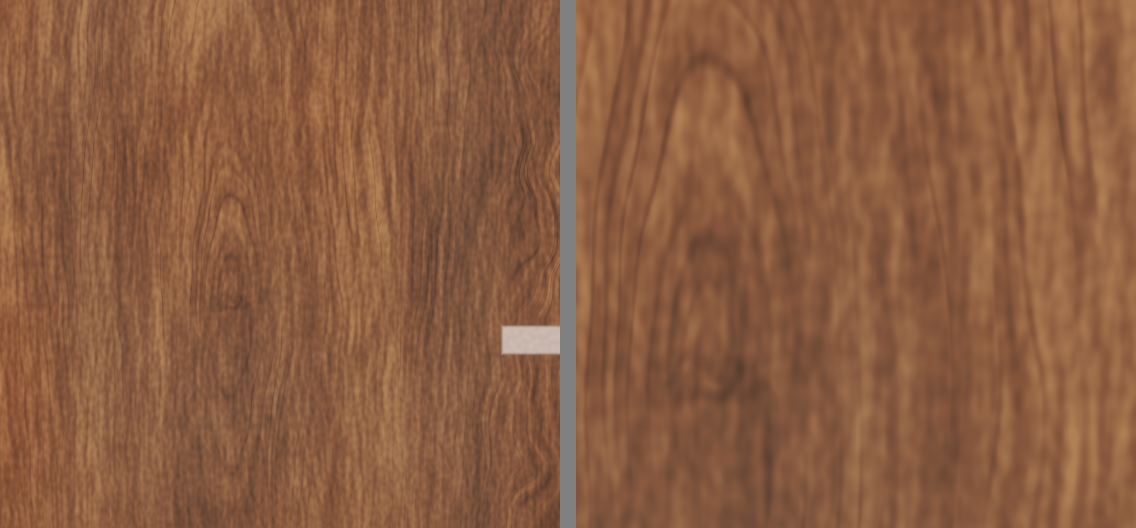
Left, the full canvas; right, a detail of the centre.
This texture is drawn by a WebGL 1 fragment shader. Its source:

```glsl
precision highp float;

uniform vec2 u_resolution;

// Colours
const vec3 DARK_WOOD = vec3(0.420, 0.277, 0.203);
const vec3 MID_WOOD = vec3(0.535, 0.347, 0.242);
const vec3 LIGHT_WOOD = vec3(0.645, 0.458, 0.308);
const vec3 RED_TINT = vec3(0.020, -0.010, -0.022);
const vec3 BAR_COLOR = vec3(0.790, 0.720, 0.680);
const vec3 BAR_EDGE = vec3(0.600, 0.490, 0.430);

// Layout, in units of the canvas height
const vec2 KNOT = vec2(0.437, 0.430);
const vec2 KNOT_SIZE = vec2(0.024, 0.013);
const vec2 BAR_CENTER = vec2(1.449, 0.356);
const vec2 BAR_HALF = vec2(0.500, 0.028);
const float RING_TAPER = 0.19;
const float FAN = 0.18;
const float FIGURE_START = 0.86;
const float FIGURE_END = 1.02;

// Strength of each layer
const float BROAD = 0.80;
const float STREAK = 0.80;
const float GRAIN = 1.00;
const float LINES = 0.62;
const float FIBRE = 0.95;
const float SPECKLE = 0.65;
const float FIGURE = 1.00;
const float BRIGHTNESS = 0.10;

vec2 gradientAt(vec2 cell) {
  float h = fract(sin(dot(cell, vec2(127.1, 311.7))) * 43758.55);
  float angle = 6.28318 * h;
  return vec2(cos(angle), sin(angle));
}

float gradientNoise(vec2 p) {
  vec2 i = floor(p);
  vec2 f = p - i;
  vec2 u = f * f * f * (f * (f * 6.0 - 15.0) + 10.0);
  vec2 e = vec2(1.0, 0.0);
  float a = dot(gradientAt(i), f);
  float b = dot(gradientAt(i + e.xy), f - e.xy);
  float c = dot(gradientAt(i + e.yx), f - e.yx);
  float d = dot(gradientAt(i + e.xx), f - e.xx);
  return mix(mix(a, b, u.x), mix(c, d, u.x), u.y);
}

// Long ellipses around the knot, read as arches and near vertical lines
float ringField(vec2 p, float figured) {
  vec2 d = p - KNOT;
  float fan = FAN * d.y * smoothstep(0.10, 0.45, abs(d.x));
  float across = d.x * (1.0 - fan);
  float ring = length(vec2(across, RING_TAPER * d.y));
  ring += 0.030 * gradientNoise(p * vec2(5.0, 2.5) + 3.7);
  ring += 0.008 * gradientNoise(p * vec2(16.0, 10.0) + 8.1);
  float wave = gradientNoise(p * vec2(4.5, 5.5) + 21.0);
  wave += 0.4 * gradientNoise(p * vec2(9.0, 13.0) + 40.0);
  return ring + 0.085 * figured * wave;
}

float woodTone(vec2 p) {
  float figured = smoothstep(FIGURE_START, FIGURE_END, p.x);
  float ring = ringField(p, figured);
  float side = 3.0 * (p.x - KNOT.x);
  float bent = p.x + 0.025 * gradientNoise(p * vec2(3.0, 2.0) + 5.0);

  // Wide shade and long streaks
  float tone = BROAD * gradientNoise(p * vec2(3.6, 1.9) + 11.3);
  tone += STREAK * gradientNoise(vec2(bent * 15.0, p.y * 1.3 + 4.0));
  tone += FIGURE * figured * gradientNoise(vec2(ring * 36.0, p.y * 1.2 + 6.0));

  // Growth lines, thin and dark, fading in places
  float clarity = 0.6 + 0.4 * smoothstep(0.05, 0.45, p.y);
  tone += GRAIN * clarity * gradientNoise(vec2(ring * 74.0, p.y * 2.6 + side));
  float vein = abs(gradientNoise(vec2(ring * 60.0 + 13.0, p.y * 2.2 - side)));
  float line = 1.0 - smoothstep(0.0, 0.17, vein);
  float patches = 0.75 + 1.3 * gradientNoise(p * vec2(7.0, 4.0) + 50.0);
  tone -= LINES * clarity * clamp(patches, 0.1, 1.3) * (line - 0.4);

  // Short fibres and pores
  tone += FIBRE * gradientNoise(vec2(bent * 115.0, p.y * 17.0));
  tone += SPECKLE * gradientNoise(p * vec2(140.0, 75.0));

  // Shaded heartwood below the knot, dim foot and right side
  vec2 heart = (p - KNOT + vec2(0.03, 0.12)) / vec2(0.13, 0.24);
  tone -= 0.40 * exp(-dot(heart, heart));
  tone -= 0.22 * (1.0 - smoothstep(0.0, 0.30, p.y));
  tone -= 0.30 * figured;

  // Ragged arched knot
  vec2 k = (p - KNOT) / KNOT_SIZE;
  k += 1.1 * vec2(gradientNoise(p * 60.0), gradientNoise(p * 60.0 + 9.0));
  float rim = length(vec2(k.x, k.y + 0.5 * k.x * k.x));
  return tone + BRIGHTNESS - 0.85 * exp(-2.5 * (rim - 0.8) * (rim - 0.8));
}

float boxDistance(vec2 p, vec2 halfSize) {
  vec2 q = abs(p) - halfSize;
  return length(max(q, 0.0)) + min(max(q.x, q.y), 0.0);
}

void main() {
  vec2 p = gl_FragCoord.xy / u_resolution.y;
  float soft = max(0.0025, 1.0 / u_resolution.y);

  float tone = clamp(woodTone(p), -1.5, 1.4);
  vec3 shade = tone < 0.0 ? DARK_WOOD : LIGHT_WOOD;
  vec3 color = mix(MID_WOOD, shade, abs(tone));
  float redness = gradientNoise(p * vec2(4.0, 2.0) + 31.0);
  redness += 0.6 * (1.0 - smoothstep(0.0, 0.18, p.x));
  color += RED_TINT * redness;

  // Pale bar with a soft rim
  float bar = boxDistance(p - BAR_CENTER, BAR_HALF);
  vec3 face = mix(BAR_COLOR, BAR_EDGE, smoothstep(-0.006, 0.001, bar));
  face += 0.035 * gradientNoise(p * 90.0);
  color = mix(color, face, 1.0 - smoothstep(-soft, soft, bar));

  gl_FragColor = vec4(color, 1.0);
}
```
